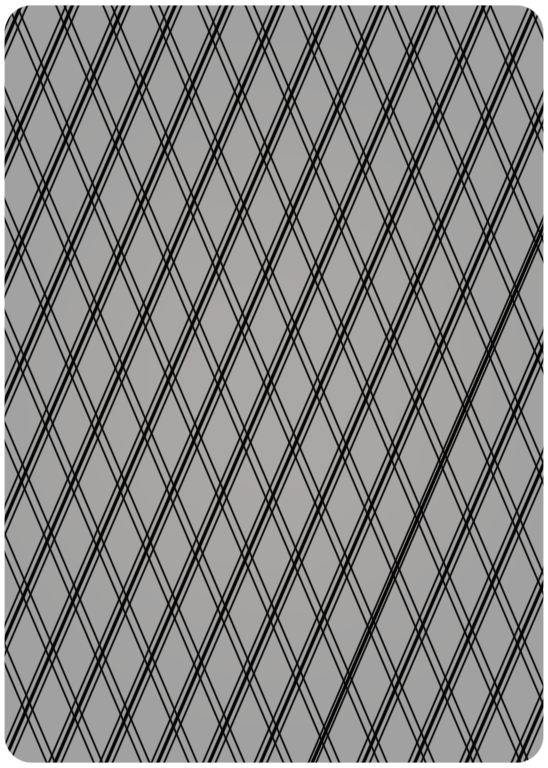
Reproduce this pattern procedurally as a Shadertoy shader.

```glsl
// A grey rounded card crossed by two families of slanted black lines.
// Rising bands are thin-thick-thin triples, falling bands are thin pairs;
// each family is a repeated distance to a line, in units of canvas height.

#define RISE_PERIOD 0.0670   // horizontal step between rising bands
#define FALL_PERIOD 0.0617   // horizontal step between falling bands
#define RISE_SLOPE  0.431    // sideways run per unit of height
#define FALL_SLOPE  0.426
#define RISE_SPREAD 0.0075   // centre line to outer lines of a triple
#define FALL_SPREAD 0.0050   // half the gap of a pair
#define THIN_HALF   0.00115  // half widths of the strokes
#define THICK_HALF  0.0022
#define SOFTNESS    0.0013   // least edge blur
#define TIGHT_BAND  4.0      // index of the one pinched triple
#define CROSSING    vec2(-0.0065, -0.0013)
#define CORNER      0.035

float hash(float n) {
    return fract(sin(n * 127.1 + 3.7) * 4375.85);
}

float edgeBlur() {
    return max(SOFTNESS, 0.75 / iResolution.y);
}

float stroke(float dist, float halfWidth) {
    float blur = edgeBlur();
    return 1.0 - smoothstep(halfWidth - blur, halfWidth + blur, abs(dist));
}

float roundedBox(vec2 p, vec2 halfSize, float radius) {
    vec2 q = abs(p) - halfSize + radius;
    return length(max(q, 0.0)) + min(max(q.x, q.y), 0.0) - radius;
}

// Returns signed perpendicular distance to the nearest band and its index.
vec2 nearestBand(vec2 p, float slope, float period) {
    float across = p.x - slope * p.y;
    float index = round(across / period);
    float drift = (hash(index) - 0.5) * 0.0008;
    float dist = (across - index * period - drift) * inversesqrt(1.0 + slope * slope);
    return vec2(dist, index);
}

float risingInk(vec2 p) {
    vec2 band = nearestBand(p, RISE_SLOPE, RISE_PERIOD);
    float spread = RISE_SPREAD * (band.y == TIGHT_BAND ? 0.6 : 1.0);
    float centre = stroke(band.x, THICK_HALF);
    float outer = stroke(abs(band.x) - spread, THIN_HALF);
    return max(centre, outer);
}

float fallingInk(vec2 p) {
    vec2 band = nearestBand(p, -FALL_SLOPE, FALL_PERIOD);
    return stroke(abs(band.x) - FALL_SPREAD, THIN_HALF);
}

void mainImage(out vec4 fragColor, in vec2 fragCoord) {
    vec2 p = (fragCoord - 0.5 * iResolution.xy) / iResolution.y;
    vec2 halfCanvas = 0.5 * iResolution.xy / iResolution.y;

    // Grey ground, slightly warmer and lighter in the middle
    float glow = 1.0 - smoothstep(0.05, 0.55, length(p * vec2(1.2, 1.0)));
    vec3 colour = mix(vec3(0.63), vec3(0.668, 0.659, 0.652), glow);

    // Crossing line families
    vec2 q = p - CROSSING;
    float paper = (1.0 - risingInk(q)) * (1.0 - fallingInk(q));
    colour = mix(vec3(0.02), colour, paper);

    // White surround outside the rounded card
    float card = roundedBox(p, halfCanvas - vec2(0.006, 0.007), CORNER);
    float blur = edgeBlur();
    colour = mix(colour, vec3(1.0), smoothstep(-blur, blur, card));

    fragColor = vec4(colour, 1.0);
}
```
